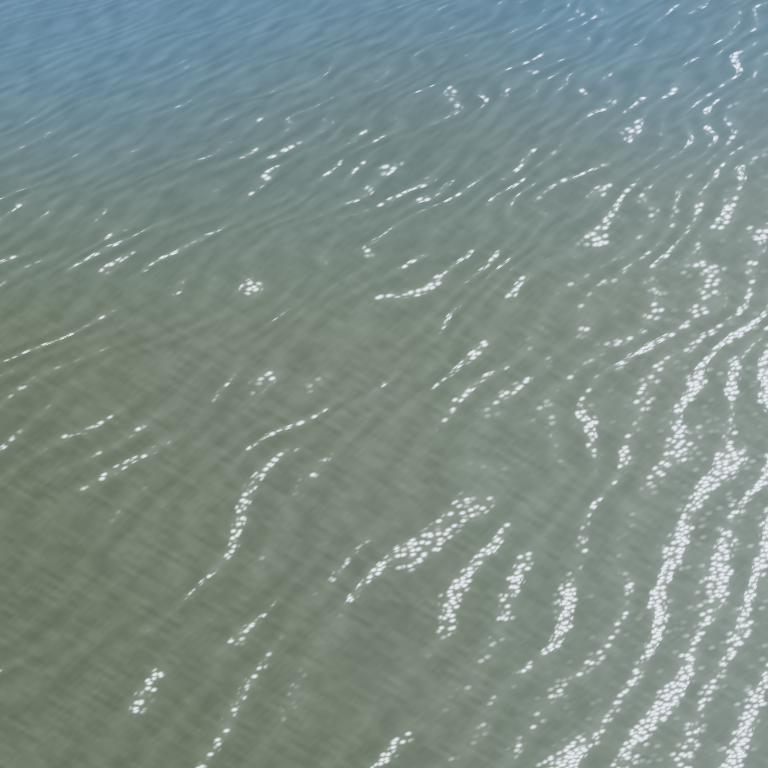
Write a Shadertoy shader that draws this texture.

```glsl
const vec3 SILT = vec3(0.425, 0.475, 0.40);
const vec3 GREEN = vec3(0.485, 0.535, 0.485);
const vec3 TEAL = vec3(0.45, 0.53, 0.53);
const vec3 SKY_BLUE = vec3(0.42, 0.56, 0.65);
const vec3 HAZE = vec3(0.56, 0.61, 0.60);
const vec3 GLINT = vec3(0.93, 0.94, 0.97);

const vec2 VANISHING = vec2(1.45, 1.5);    // point where the crests converge
const float CREST_COUNT = 19.0;            // crests per unit of ray slope
const float PATCH_RATE = 21.0;             // breaks along each crest
const vec2 GLINT_GRID = vec2(150.0, 185.0);
const vec2 RIPPLE_GRID = vec2(46.0, 150.0);
const float RIPPLE_DEPTH = 0.075;
const float SWELL_DEPTH = 0.028;
const vec2 CALM_CENTER = vec2(0.76, 0.32);
const vec2 CALM_SIZE = vec2(0.11, 0.09);

float hash(vec2 p) {
    vec3 q = fract(p.xyx * vec3(0.1031, 0.1030, 0.0973));
    q += dot(q, q.yzx + 33.33);
    return fract((q.x + q.y) * q.z);
}

float valueNoise(vec2 p) {
    vec2 i = floor(p), f = fract(p);
    f = f * f * (3.0 - 2.0 * f);
    return mix(mix(hash(i), hash(i + vec2(1, 0)), f.x),
               mix(hash(i + vec2(0, 1)), hash(i + vec2(1, 1)), f.x), f.y);
}

vec2 rotate(vec2 p, float angle) {
    float c = cos(angle), s = sin(angle);
    return vec2(c * p.x + s * p.y, c * p.y - s * p.x);
}

// Cellular sparkles; a cell lights up where density exceeds its threshold
float sparkle(vec2 p, float density) {
    vec2 cell = floor(p);
    float light = 0.0;
    for (int y = -1; y <= 1; y++)
    for (int x = -1; x <= 1; x++) {
        vec2 id = cell + vec2(x, y);
        vec2 center = id + vec2(hash(id + 17.0), hash(id + 71.0));
        float threshold = 0.08 + 0.85 * hash(id + 131.0);
        float spot = 1.0 - smoothstep(0.15, 0.85, length((p - center) * vec2(0.8, 1.1)));
        light = max(light, spot * smoothstep(threshold, threshold + 0.25, density));
    }
    return light;
}

vec3 waterColor(vec2 uv) {
    vec3 color = mix(SILT, GREEN, smoothstep(-0.05, 0.65, 0.65 * uv.x + 0.45 * uv.y));
    color = mix(color, TEAL, smoothstep(0.55, 0.85, uv.y));
    color = mix(color, HAZE, 0.7 * smoothstep(0.5, 1.15, uv.x));
    float sky = smoothstep(0.76, 1.02, uv.y + 0.04 * sin(7.0 * uv.x + 1.0));
    return mix(color, SKY_BLUE, sky * (1.0 - 0.3 * smoothstep(0.7, 1.0, uv.x)));
}

void mainImage(out vec4 fragColor, in vec2 fragCoord) {
    vec2 uv = fragCoord / iResolution.xy;

    // Perspective: across counts crests, along runs down each one
    vec2 toVanish = VANISHING - uv;
    float across = toVanish.x / toVanish.y;
    float along = 1.0 / toVanish.y;
    float bend = 1.5 * valueNoise(vec2(across * 9.0, along * 9.0))
               + 0.5 * valueNoise(vec2(across * 30.0, along * 28.0))
               + 0.25 * sin(along * 31.0 + across * 8.0);
    float phase = across * CREST_COUNT + bend;
    float wave = 0.5 + 0.5 * cos(6.2832 * phase);
    float crest = pow(wave, 3.5);
    float streak = smoothstep(0.46, 0.82, valueNoise(vec2(phase * 0.9, along * PATCH_RATE)));

    // Glitter gathers toward the sun on the lower right
    float sun = smoothstep(0.45, 1.05, uv.x + 0.12 * (0.5 - uv.y));
    sun *= 1.0 - 0.75 * smoothstep(0.5, 0.95, uv.y);
    float calm = 1.0 - smoothstep(0.75, 1.1, length((uv - CALM_CENTER) / CALM_SIZE));
    float fade = 1.0 - 0.85 * smoothstep(0.6, 0.95, uv.y - 0.2 * uv.x);
    float density = crest * streak * mix(0.62, 0.9, sun) * fade;
    density += sun * (0.14 + 0.42 * crest);
    density += 0.06 * smoothstep(0.1, 0.7, uv.x);
    density *= 1.0 - 0.6 * calm;

    // Fine ripples lean down to the right near, up to the right far off
    vec2 nearRipple = rotate(uv, -0.5) * RIPPLE_GRID;
    vec2 farRipple = rotate(uv, 0.45) * RIPPLE_GRID;
    float ripple = mix(valueNoise(nearRipple), valueNoise(farRipple),
                       smoothstep(0.35, 0.85, uv.y - 0.2 * uv.x));
    ripple = 0.65 * ripple + 0.35 * valueNoise(rotate(uv, 0.7) * RIPPLE_GRID * 1.6) - 0.5;

    vec3 color = waterColor(uv);
    color += RIPPLE_DEPTH * ripple + SWELL_DEPTH * (wave - 0.5);
    color = mix(color, GLINT, 0.16 * density);
    float glint = sparkle(rotate(uv, 0.3) * GLINT_GRID, density);
    color = mix(color, GLINT, 0.88 * glint);
    fragColor = vec4(color, 1.0);
}
```
